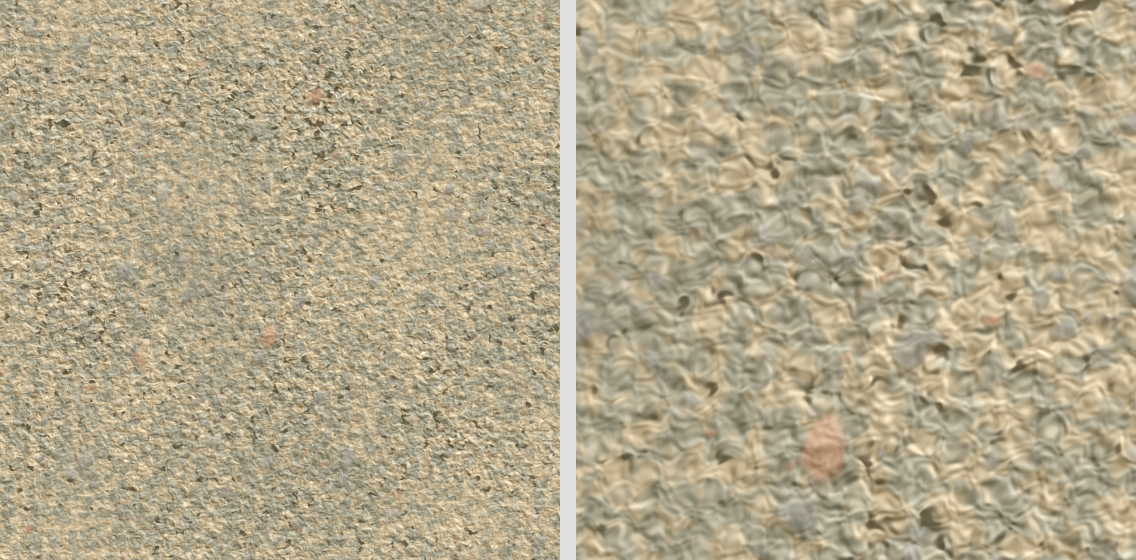
Left: the whole. Right: its middle third, enlarged.
Write a Shadertoy shader that draws this texture.

```glsl
#define GRAIN_SCALE 62.0
#define PATCH_SCALE 40.0
#define RELIEF 0.23
#define HEIGHT_TONE 0.11
#define CREVICE_DEPTH 0.75
#define LIGHT_STEP vec2(0.0014, 0.0027)
#define TAN_SAND vec3(0.775, 0.705, 0.570)
#define GREY_SAND vec3(0.645, 0.625, 0.535)
#define CREVICE vec3(0.300, 0.270, 0.185)
#define GREY_STONE vec3(0.640, 0.630, 0.580)
#define PALE_STONE vec3(0.800, 0.770, 0.690)
#define PINK_STONE vec3(0.770, 0.605, 0.480)

vec2 hash2(vec2 p) {
    vec3 q = fract(p.xyx * vec3(0.1031, 0.1030, 0.0973));
    q += dot(q, q.yzx + 33.33);
    return fract((q.xx + q.yz) * q.zy);
}

float cornerSlope(vec2 cell, vec2 offset) {
    float angle = 6.2832 * hash2(cell).x;
    return dot(vec2(cos(angle), sin(angle)), offset);
}

float gradientNoise(vec2 p) {
    p += 100.0;
    vec2 i = floor(p), f = fract(p);
    vec2 u = f * f * f * (f * (f * 6.0 - 15.0) + 10.0);
    vec2 e = vec2(1.0, 0.0);
    float low = mix(cornerSlope(i, f), cornerSlope(i + e, f - e), u.x);
    float high = mix(cornerSlope(i + e.yx, f - e.yx), cornerSlope(i + 1.0, f - 1.0), u.x);
    return mix(low, high, u.y);
}

// Crumbly ground height: three octaves of slightly flattened grains
float groundHeight(vec2 p) {
    vec2 q = p * GRAIN_SCALE * vec2(0.92, 1.08);
    return gradientNoise(q)
         + 0.75 * gradientNoise(q * 1.97 + 17.3)
         + 0.50 * gradientNoise(q * 3.70 + 41.9);
}

// Scattered stones, one candidate per cell; rgb is colour, a is coverage
vec4 stones(vec2 p, float scale, float density, float seed, out float shadow) {
    vec2 q = p * scale;
    vec2 home = floor(q);
    float soft = 0.08 + scale / iResolution.y;
    vec4 result = vec4(0.0);
    shadow = 0.0;
    for (int y = -1; y <= 1; y++)
    for (int x = -1; x <= 1; x++) {
        vec2 cell = home + vec2(x, y);
        vec2 place = hash2(cell + seed);
        vec2 shape = hash2(cell + seed + 57.0);
        vec2 kind = hash2(cell + seed + 113.0);
        if (kind.x > density) continue;

        float angle = 6.2832 * shape.x, c = cos(angle), s = sin(angle);
        mat2 turn = mat2(c, s, -s, c);
        vec2 d = q - cell - place;
        float radius = mix(0.15, 0.42, shape.y * shape.y);
        float wobble = 0.16 * gradientNoise(q * 3.2 + seed);
        vec2 stretch = vec2(0.85, 1.25);
        float dist = length(turn * d * stretch) - radius + wobble;
        float shadeDist = length(turn * (d + vec2(0.05, 0.11)) * stretch) - radius + wobble;

        float cover = 1.0 - smoothstep(-soft, soft, dist);
        vec3 tint = mix(GREY_STONE, PALE_STONE, smoothstep(0.62, 0.92, kind.y));
        tint = mix(tint, PINK_STONE, step(kind.y, 0.10));
        tint += 0.10 * d.y / radius;
        if (cover > result.a) result = vec4(tint, cover);
        shadow = max(shadow, 1.0 - smoothstep(-soft, soft, shadeDist));
    }
    shadow *= 1.0 - result.a;
    return result;
}

void mainImage(out vec4 fragColor, in vec2 fragCoord) {
    vec2 uv = fragCoord / iResolution.y;

    // Warp the plane so grains get ragged outlines
    vec2 warp = vec2(gradientNoise(uv * 75.0), gradientNoise(uv * 75.0 + 31.0));
    vec2 p = uv + 0.005 * warp;

    // Tan crumbs over grey dust, gathered in broad drifts
    float drift = gradientNoise(uv * 3.2 + 5.0) + 0.6 * gradientNoise(uv * 8.5 + 9.0);
    float crumbs = gradientNoise(p * PATCH_SCALE) + 0.7 * gradientNoise(p * PATCH_SCALE * 2.3 + 23.0);
    float tanShare = smoothstep(-0.28, 0.30, crumbs + 0.35 * drift);
    vec3 color = mix(GREY_SAND, TAN_SAND, tanShare);

    // Slanted light on the relief, rougher in some areas
    float rough = gradientNoise(uv * 4.3 + 63.0) + 0.5 * gradientNoise(uv * 11.0 + 71.0);
    float contrast = 1.0 + 0.45 * rough;
    float height = groundHeight(p);
    float slope = height - groundHeight(p + LIGHT_STEP);
    color += contrast * (RELIEF * slope + HEIGHT_TONE * height) + 0.03 * drift;

    // Dark gaps between crumbs
    float gap = gradientNoise(p * 52.0 + 87.0) + 0.6 * gradientNoise(p * 115.0 + 12.0);
    float crevice = smoothstep(0.34, 0.72, gap - 0.25 * slope + 0.28 * rough);
    color = mix(color, CREVICE, CREVICE_DEPTH * crevice);

    // Small chips, then a few larger pebbles
    float chipShadow, pebbleShadow;
    vec4 chips = stones(uv, 62.0, 0.20, 3.0, chipShadow);
    vec4 pebbles = stones(uv, 25.0, 0.13, 211.0, pebbleShadow);
    float texture_ = 0.09 * slope + 0.05 * height;
    color = mix(color, CREVICE, 0.30 * chipShadow);
    color = mix(color, chips.rgb + texture_, 0.65 * chips.a);
    color = mix(color, CREVICE, 0.38 * pebbleShadow);
    color = mix(color, pebbles.rgb + texture_, 0.72 * pebbles.a);

    fragColor = vec4(clamp(color, 0.0, 1.0), 1.0);
}
```
